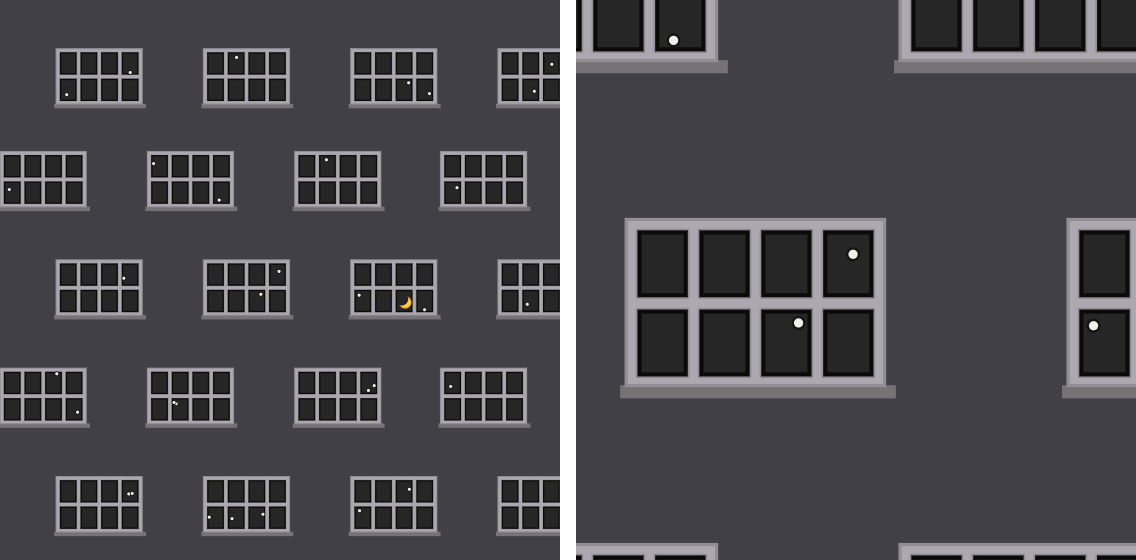
Left: the whole. Right: its middle third, enlarged.
A WebGL 1 fragment shader for this pattern:

```glsl
precision mediump float;
// A dark wall with staggered rows of eight-pane windows at night.
// Each window is built from box distances inside a repeated cell; hashed
// specks of light show in the panes, and one pane holds a crescent moon.

uniform vec2 u_resolution;

// The canvas is 768 units wide; y runs downwards from the top edge.
const float UNITS = 768.0;
const vec2 CELL = vec2(202.0, 148.6);
const vec2 PANE_PITCH = vec2(28.3, 36.2);
const vec2 FIRST_PANE = vec2(17.4, 21.0);
const vec2 PANE_HALF = vec2(11.5, 15.3);

vec2 hash2(vec3 seed) {
  vec2 h = vec2(dot(seed, vec3(12.7, 31.1, 7.4)), dot(seed, vec3(26.9, 18.3, 24.6)));
  return fract(sin(h) * 437.58);
}

float boxDistance(vec2 p, vec2 halfSize) {
  vec2 d = abs(p) - halfSize;
  return length(max(d, 0.0)) + min(max(d.x, d.y), 0.0);
}

// Coverage of a shape from its signed distance, softened over one pixel.
float cover(float d) {
  float pixel = UNITS / u_resolution.y;
  return clamp(0.5 - d / pixel, 0.0, 1.0);
}

vec3 drawWindow(vec3 color, vec2 p) {
  // Sill, then the frame with a darker outer edge
  color = mix(color, vec3(0.46, 0.45, 0.46), cover(boxDistance(p - vec2(61.0, 79.5), vec2(63.0, 3.0))));
  float frame = boxDistance(p - vec2(59.8, 38.7), vec2(59.8, 38.7));
  color = mix(color, vec3(0.57, 0.56, 0.59), cover(frame));
  color = mix(color, vec3(0.67, 0.66, 0.69), cover(frame + 1.5));

  // Four by two panes: bevel, black rim and dark glass
  vec2 q = p - FIRST_PANE;
  vec2 index = clamp(floor(q / PANE_PITCH + 0.5), vec2(0.0), vec2(3.0, 1.0));
  float pane = boxDistance(q - index * PANE_PITCH, PANE_HALF);
  color = mix(color, vec3(0.57, 0.56, 0.59), cover(pane - 0.8));
  color = mix(color, vec3(0.04, 0.04, 0.03), cover(pane));
  return mix(color, vec3(0.15), cover(pane + 1.9));
}

// One to three small lights, each at a random place in a random pane
vec3 drawSpecks(vec3 color, vec2 p, vec2 cell) {
  for (int i = 0; i < 3; i++) {
    float n = float(i);
    vec2 pick = hash2(vec3(cell, n + 1.0));
    vec2 place = hash2(vec3(cell, n + 5.0)) * 2.0 - 1.0;
    float chance = hash2(vec3(cell, n + 9.0)).x;
    vec2 center = FIRST_PANE + floor(pick * vec2(4.0, 2.0)) * PANE_PITCH + place * (PANE_HALF - 2.5);
    float shown = step(chance, 1.0 - 0.42 * n);
    float d = length(p - center);
    color = mix(color, vec3(0.08), shown * cover(d - 3.2));
    color = mix(color, vec3(0.94, 0.94, 0.92), shown * cover(d - 2.1));
  }
  return color;
}

// Crescent: a disc with a shifted disc cut away
vec3 drawMoon(vec3 color, vec2 p) {
  float disc = length(p - vec2(75.5, 59.0)) - 8.6;
  float cut = length(p - vec2(70.5, 54.2)) - 9.2;
  vec3 gold = mix(vec3(1.0, 0.8, 0.3), vec3(0.95, 0.62, 0.16), smoothstep(-3.0, 0.0, disc));
  return mix(color, gold, cover(max(disc, -cut)));
}

void main() {
  vec2 p = gl_FragCoord.xy / u_resolution * UNITS;
  p.y = UNITS - p.y;

  // Cell and window-local position; odd rows are shifted left
  float row = floor((p.y - 28.4) / CELL.y);
  float odd = mod(row, 2.0);
  p.x -= 76.2 - 76.8 * odd;
  float column = floor((p.x + 40.0) / CELL.x);
  vec2 cell = vec2(column, row);
  vec2 local = p - cell * CELL - vec2(0.0, 58.4);

  // Small placement drift: the top row hangs lower, one column sits left
  local.y -= row < 0.5 ? 7.6 : 0.0;
  local.x += odd > 0.5 && column > 2.5 ? 2.0 : 0.0;

  vec3 color = drawWindow(vec3(0.26, 0.25, 0.28), local);
  if (row == 2.0 && column == 2.0) color = drawMoon(color, local);
  color = drawSpecks(color, local, cell);
  gl_FragColor = vec4(color, 1.0);
}
```
